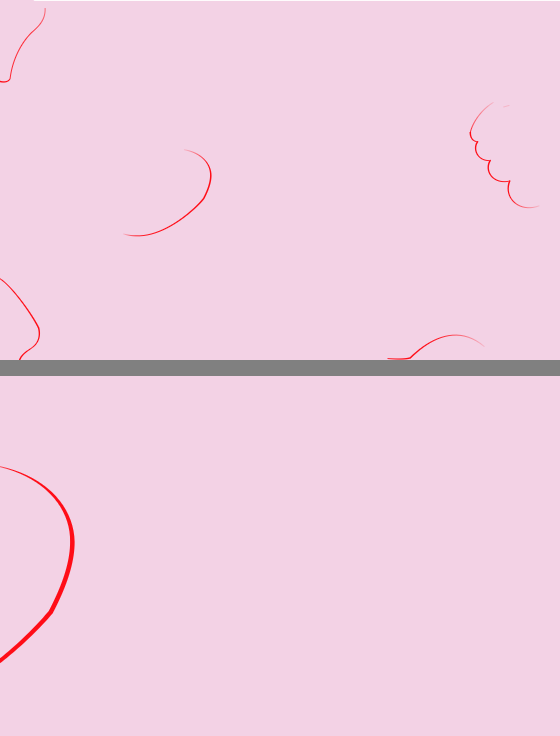
Top: the whole. Bottom: its middle third, enlarged.
This background is drawn by a WebGL 2 fragment shader. Its source:

```glsl
#version 300 es
precision highp float;

uniform vec2 u_resolution;
out vec4 outColor;

const vec3 PINK = vec3(0.953, 0.824, 0.898);
const vec3 RED = vec3(1.0, 0.05, 0.09);
const vec3 WHITE = vec3(1.0);
const float ASPECT = 512.0 / 330.0;
const int STEPS = 20;

// Half widths of the pen line, in canvas heights
const float HAIR = 0.0002;
const float FINE = 0.0012;
const float BOLD = 0.0021;

vec2 bezier(vec2 a, vec2 b, vec2 c, vec2 d, float t) {
    float s = 1.0 - t;
    return s * s * s * a + 3.0 * s * s * t * b + 3.0 * s * t * t * c + t * t * t * d;
}

// x: distance to the segment, y: position along it
vec2 segment(vec2 p, vec2 a, vec2 b) {
    vec2 ab = b - a;
    float h = clamp(dot(p - a, ab) / dot(ab, ab), 0.0, 1.0);
    return vec2(length(p - a - ab * h), h);
}

// Lines thinner than a pixel fade instead of breaking up
float ink(float dist, float halfWidth, float pixel) {
    float radius = max(halfWidth, 0.5 * pixel);
    float strength = min(1.0, 2.0 * halfWidth / pixel);
    return strength * clamp((radius - dist) / pixel + 0.5, 0.0, 1.0);
}

// Cubic curve whose half width runs from widths.x to widths.y
float stroke(vec2 p, vec2 a, vec2 b, vec2 c, vec2 d, vec2 widths, float pixel) {
    float coverage = 0.0;
    vec2 start = a;
    for (int i = 0; i < STEPS; i++) {
        vec2 end = bezier(a, b, c, d, float(i + 1) / float(STEPS));
        vec2 near = segment(p, start, end);
        float along = (float(i) + near.y) / float(STEPS);
        coverage = max(coverage, ink(near.x, mix(widths.x, widths.y, along), pixel));
        start = end;
    }
    return coverage;
}

float upperLeftCurve(vec2 p, float px) {
    float k = stroke(p, vec2(0.125, 0.976), vec2(0.126, 0.943), vec2(0.105, 0.925), vec2(0.087, 0.909), vec2(FINE * 0.6, FINE), px);
    k = max(k, stroke(p, vec2(0.087, 0.909), vec2(0.057, 0.879), vec2(0.034, 0.832), vec2(0.028, 0.782), vec2(FINE), px));
    return max(k, stroke(p, vec2(0.028, 0.782), vec2(0.024, 0.772), vec2(0.010, 0.770), vec2(-0.004, 0.775), vec2(FINE, BOLD), px));
}

float centralHook(vec2 p, float px) {
    float k = stroke(p, vec2(0.511, 0.584), vec2(0.556, 0.576), vec2(0.584, 0.547), vec2(0.584, 0.513), vec2(HAIR, BOLD), px);
    k = max(k, stroke(p, vec2(0.584, 0.513), vec2(0.584, 0.493), vec2(0.576, 0.471), vec2(0.564, 0.448), vec2(BOLD), px));
    k = max(k, stroke(p, vec2(0.564, 0.448), vec2(0.529, 0.406), vec2(0.448, 0.341), vec2(0.376, 0.345), vec2(BOLD, FINE), px));
    return max(k, stroke(p, vec2(0.376, 0.345), vec2(0.364, 0.345), vec2(0.353, 0.347), vec2(0.343, 0.350), vec2(FINE, HAIR), px));
}

float scallopedEdge(vec2 p, float px) {
    float k = stroke(p, vec2(1.366, 0.715), vec2(1.333, 0.695), vec2(1.309, 0.659), vec2(1.303, 0.632), vec2(HAIR, FINE), px);
    k = max(k, stroke(p, vec2(1.303, 0.632), vec2(1.303, 0.618), vec2(1.309, 0.608), vec2(1.323, 0.606), vec2(BOLD, FINE), px));
    k = max(k, stroke(p, vec2(1.323, 0.606), vec2(1.309, 0.586), vec2(1.323, 0.552), vec2(1.358, 0.554), vec2(BOLD, FINE), px));
    k = max(k, stroke(p, vec2(1.358, 0.554), vec2(1.341, 0.525), vec2(1.366, 0.487), vec2(1.412, 0.497), vec2(BOLD, FINE), px));
    k = max(k, stroke(p, vec2(1.412, 0.497), vec2(1.394, 0.451), vec2(1.438, 0.408), vec2(1.493, 0.428), vec2(BOLD, HAIR), px));
    return max(k, ink(segment(p, vec2(1.396, 0.703), vec2(1.410, 0.707)).x, HAIR, px));
}

float lowerLeftCurve(vec2 p, float px) {
    float k = stroke(p, vec2(-0.004, 0.228), vec2(0.028, 0.212), vec2(0.089, 0.127), vec2(0.107, 0.089), vec2(FINE, BOLD), px);
    k = max(k, stroke(p, vec2(0.107, 0.089), vec2(0.113, 0.065), vec2(0.105, 0.047), vec2(0.091, 0.036), vec2(BOLD, FINE), px));
    return max(k, stroke(p, vec2(0.091, 0.036), vec2(0.079, 0.026), vec2(0.059, 0.018), vec2(0.053, -0.004), vec2(FINE, BOLD), px));
}

float lowerRightArch(vec2 p, float px) {
    float k = stroke(p, vec2(1.075, 0.004), vec2(1.101, 0.002), vec2(1.125, 0.002), vec2(1.137, 0.006), vec2(FINE, BOLD), px);
    return max(k, stroke(p, vec2(1.137, 0.006), vec2(1.192, 0.061), vec2(1.269, 0.099), vec2(1.341, 0.038), vec2(BOLD, HAIR), px));
}

// Thin band along the top, starting a little way in
float topBand(vec2 p, float px) {
    float rows = clamp((p.y - 0.9975) / px + 0.5, 0.0, 1.0);
    return rows * smoothstep(-px, px, p.x - 0.094);
}

void main() {
    vec2 p = gl_FragCoord.xy / u_resolution * vec2(ASPECT, 1.0);
    float pixel = 1.0 / u_resolution.y;

    float lines = max(upperLeftCurve(p, pixel), centralHook(p, pixel));
    lines = max(lines, scallopedEdge(p, pixel));
    lines = max(lines, lowerLeftCurve(p, pixel));
    lines = max(lines, lowerRightArch(p, pixel));

    vec3 color = mix(PINK, WHITE, topBand(p, pixel));
    outColor = vec4(mix(color, RED, lines), 1.0);
}
```
